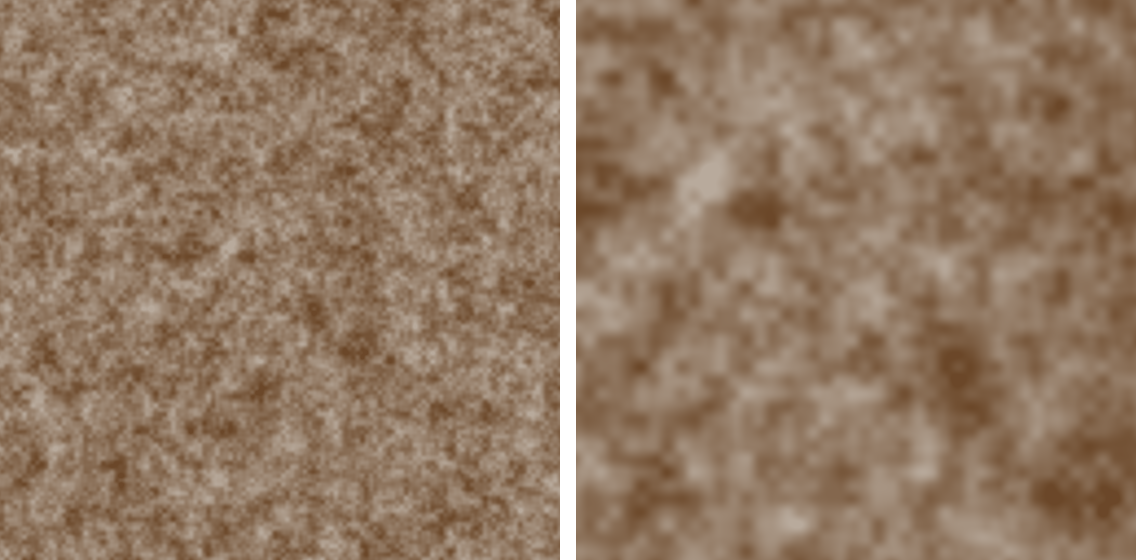
Left, the full canvas; right, a detail of the centre.
Write a WebGL 2 fragment shader that draws this texture.

```glsl
#version 300 es
precision highp float;
// Soft mottled brown grain, built from layered value noise.

uniform vec2 u_resolution;
out vec4 fragColor;

// Colour ramp ends
const vec3 DARK_BROWN = vec3(0.420, 0.280, 0.160);
const vec3 PALE_BEIGE = vec3(0.722, 0.667, 0.612);

// Grain layers, from broad patches to fine fibres
const int LAYERS = 5;
const float BASE_CELLS = 8.3;   // cells across the canvas in the first layer
const float CELL_RATIO = 1.98;  // growth of the cell count per layer
const float LAYER_WEIGHT[LAYERS] = float[](0.14, 0.24, 0.40, 0.53, 0.36);

const float MEAN_TONE = 0.505;
const float CONTRAST = 1.0;

// Integer hash of a lattice point, 0 to 1
float hash(ivec2 cell, int seed) {
    uint h = uint(cell.x) * 1597u + uint(cell.y) * 51749u + uint(seed) * 7919u;
    h = (h ^ (h >> 15)) * 73244475u;
    h = (h ^ (h >> 13)) * 73244475u;
    h ^= h >> 16;
    return float(h & 65535u) / 65535.0;
}

// Smoothly interpolated lattice noise, 0 to 1
float valueNoise(vec2 p, int seed) {
    ivec2 cell = ivec2(floor(p));
    vec2 f = fract(p);
    vec2 w = f * f * (3.0 - 2.0 * f);
    float bottom = mix(hash(cell, seed), hash(cell + ivec2(1, 0), seed), w.x);
    float top = mix(hash(cell + ivec2(0, 1), seed), hash(cell + ivec2(1, 1), seed), w.x);
    return mix(bottom, top, w.y);
}

// Weighted sum of the layers, centred on zero
float grain(vec2 uv) {
    float sum = 0.0;
    float cells = BASE_CELLS;
    for (int i = 0; i < LAYERS; i++) {
        vec2 shift = vec2(0.37, 0.71) * float(i);
        sum += LAYER_WEIGHT[i] * (valueNoise(uv * cells + shift, i + 1) - 0.5);
        cells *= CELL_RATIO;
    }
    return sum;
}

void main() {
    vec2 uv = gl_FragCoord.xy / u_resolution.y;
    float tone = clamp(MEAN_TONE + CONTRAST * grain(uv), 0.0, 1.0);
    fragColor = vec4(mix(DARK_BROWN, PALE_BEIGE, tone), 1.0);
}
```
